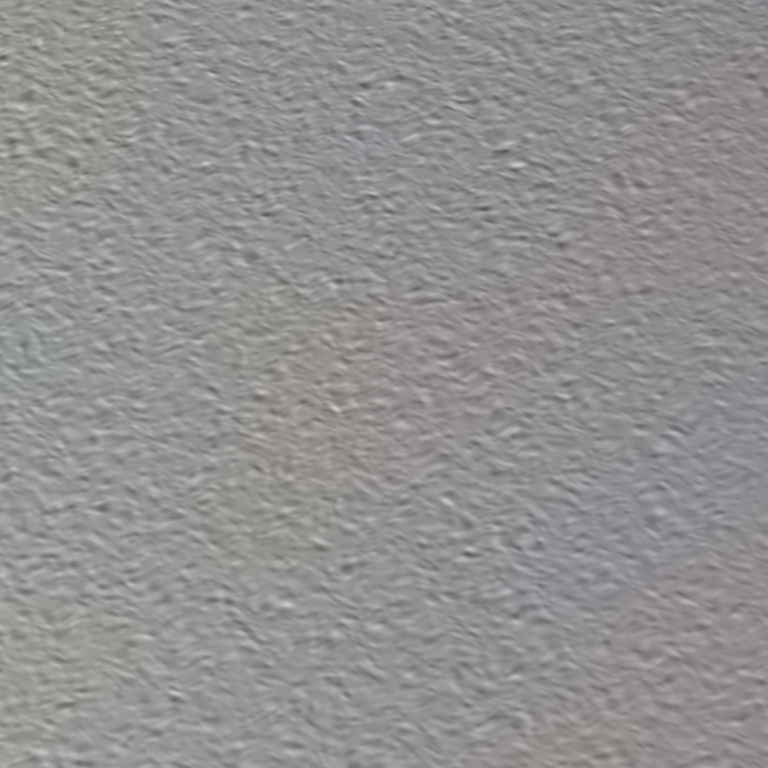
Reproduce this texture procedurally as a WebGL 1 fragment shader.

```glsl
precision highp float;

// Fine grey wrinkled plaster, seen slightly tilted and lit from above.
// Cellular noise scatters smooth bumps and dents; their slope toward the
// light gives the relief, over a slow drift of brightness and tint.

uniform vec2 u_resolution;

const vec3 PLASTER_GREY = vec3(0.573, 0.567, 0.568);
const vec3 WARM_TINT = vec3(0.010, 0.001, -0.009);
const vec3 VIOLET_TINT = vec3(0.003, -0.005, 0.005);
const vec2 LIGHT_DIR = vec2(0.33, 0.944);

vec3 hash3(vec2 cell) {
  vec3 q = fract(cell.xyx * vec3(0.1031, 0.1030, 0.0973));
  q += dot(q, q.yxz + 33.33);
  return fract((q.xxy + q.yzz) * q.zyx);
}

// Slope toward the light of one randomly raised or sunken bump per cell,
// scaled to roughly unit deviation.
float bumpSlope(vec2 p, vec2 light) {
  vec2 cell = floor(p);
  float slope = 0.0;
  for (int y = -1; y <= 1; y++) {
    for (int x = -1; x <= 1; x++) {
      vec2 id = cell + vec2(float(x), float(y));
      vec3 rnd = hash3(id);
      vec2 d = p - id - rnd.xy;
      float falloff = max(0.0, 1.0 - dot(d, d));
      falloff *= falloff;
      slope += (rnd.z * 2.0 - 1.0) * dot(d, light) * falloff * falloff;
    }
  }
  return slope * 13.0;
}

// Layered sines that bend the grains into curled wrinkles.
vec2 curl(vec2 p) {
  vec2 broad = sin(p.yx * vec2(1.13, 0.97) + 1.7 * sin(p * 0.37));
  vec2 fine = sin(p.yx * vec2(2.31, 2.07) + p * 0.83 + 2.0);
  return broad * 0.22 + fine * 0.10;
}

// Slow cloudy variation in about -1..1.
float drift(vec2 p, float phase) {
  return 0.5 * sin(p.x * 5.3 + 2.1 * sin(p.y * 4.1 + phase))
       + 0.5 * sin(p.y * 7.7 - p.x * 3.9 + phase * 2.3);
}

// Grains shrink toward the far upper edge.
vec2 tiltedPlane(vec2 uv) {
  return vec2((uv.x - 0.5) * (0.9 + 0.22 * uv.y) + 1.0,
              uv.y * (0.85 + 0.17 * uv.y) + 0.5);
}

float wrinkleRelief(vec2 plane) {
  vec2 grain = plane * vec2(48.0, 74.0);
  grain += curl(grain);
  float coarse = bumpSlope(grain, LIGHT_DIR);
  float fine = bumpSlope(grain * 1.63 + vec2(17.3, 41.7), LIGHT_DIR);
  return coarse * 0.80 + fine * 0.55;
}

void main() {
  vec2 uv = gl_FragCoord.xy / u_resolution;

  // Relief is strongest in the upper middle, calmer at the right and below.
  float contrast = 0.041 + 0.006 * uv.y - 0.010 * smoothstep(0.6, 1.0, uv.x);
  float relief = wrinkleRelief(tiltedPlane(uv)) * contrast;

  // Light falls off from the lower left to the upper right.
  float shade = 0.042 * (0.5 - uv.x) + 0.018 * (0.5 - uv.y);
  shade += 0.006 * drift(uv, 0.6);

  vec3 color = PLASTER_GREY + shade + relief;
  color += WARM_TINT * drift(uv * 1.4, 2.2);
  color += VIOLET_TINT * (2.0 * uv.x - 1.0 + 0.6 * drift(uv * 1.8, 4.5));
  gl_FragColor = vec4(clamp(color, 0.0, 1.0), 1.0);
}
```
